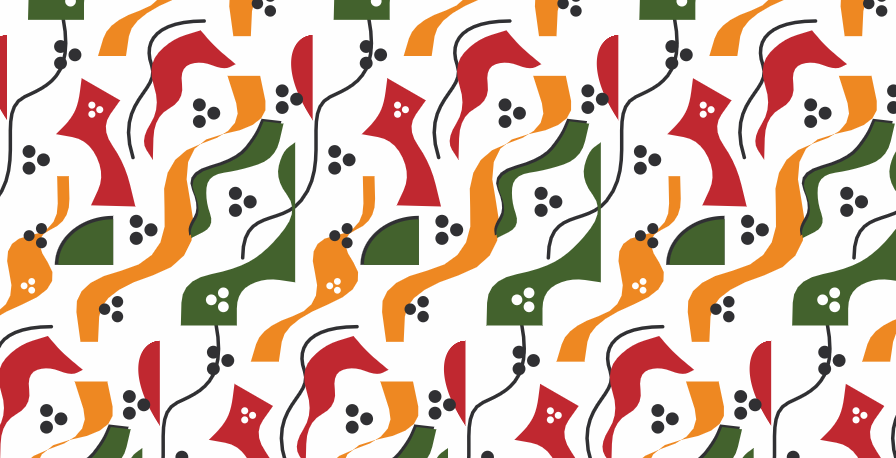
Reproduce this pattern procedurally as a Shadertoy shader.

```glsl
#define VIEW_WIDTH 768.0   // design units across the canvas
#define TILE 262.0         // repeat size; every row shifts by half of it
#define STEPS 5            // line pieces per outline segment
#define LINE_HALF 1.5
#define PAPER vec3(0.995)
#define ORANGE vec3(0.933, 0.535, 0.135)
#define RED vec3(0.753, 0.155, 0.19)
#define GREEN vec3(0.262, 0.385, 0.175)
#define BLACK vec3(0.19, 0.19, 0.2)

// Control points of closed curves; a doubled point makes a sharp corner
const vec2 VASE[16] = vec2[16](
    vec2(70, 67), vec2(70, 67), vec2(103, 86), vec2(103, 86), vec2(86, 110), vec2(107, 140),
    vec2(116, 177), vec2(116, 177), vec2(78, 176), vec2(78, 176), vec2(90, 150), vec2(76, 120),
    vec2(48, 115), vec2(48, 115), vec2(60, 103), vec2(67, 90));
const vec2 HOOK[16] = vec2[16](
    vec2(172, 26), vec2(172, 26), vec2(184, 40), vec2(202, 55), vec2(202, 55), vec2(192, 60),
    vec2(172, 52), vec2(154, 58), vec2(158, 86), vec2(132, 100), vec2(131, 137), vec2(131, 137),
    vec2(120, 120), vec2(138, 92), vec2(126, 56), vec2(146, 34));
const vec2 RIVER[16] = vec2[16](
    vec2(195, 65), vec2(195, 65), vec2(223, 65), vec2(223, 65), vec2(232, 108), vec2(150, 122),
    vec2(176, 222), vec2(86, 250), vec2(84, 293), vec2(84, 293), vec2(69, 293), vec2(69, 293),
    vec2(62, 242), vec2(146, 222), vec2(136, 134), vec2(210, 112));
const vec2 BOTTLE[16] = vec2[16](
    vec2(311, 151), vec2(311, 151), vec2(321, 151), vec2(321, 151), vec2(322, 190), vec2(288, 204),
    vec2(318, 246), vec2(244, 276), vec2(239, 310), vec2(239, 310), vec2(215, 310), vec2(215, 310),
    vec2(224, 280), vec2(278, 262), vec2(262, 206), vec2(312, 198));
const vec2 HILL[16] = vec2[16](
    vec2(253, 122), vec2(253, 122), vec2(253, 242), vec2(253, 242), vec2(226, 238), vec2(203, 250),
    vec2(203, 279), vec2(203, 279), vec2(155, 279), vec2(155, 279), vec2(156, 240), vec2(206, 230),
    vec2(232, 212), vec2(256, 180), vec2(236, 154), vec2(242, 130));
const vec2 LEAF[16] = vec2[16](
    vec2(226, 104), vec2(226, 104), vec2(243, 106), vec2(243, 106), vec2(236, 136), vec2(206, 146),
    vec2(178, 150), vec2(176, 172), vec2(184, 194), vec2(164, 204), vec2(164, 204),
    vec2(163, 196), vec2(173, 180), vec2(160, 150), vec2(204, 138), vec2(220, 118));

// Dot trios: centre, dot radius, facing; the last three are light
const vec4 TRIOS[11] = vec4[11](
    vec4(56, 47, 5.5, 1), vec4(175, 97, 5.5, 1), vec4(246, 85, 5.5, 1), vec4(29, 137, 5.5, 1),
    vec4(206, 173, 5.6, 1), vec4(121, 197, 5.6, 1), vec4(294, 202, 4.7, -1), vec4(97, 265, 4.9, -1),
    vec4(81, 94, 3, 1), vec4(287, 245, 2.9, -1), vec4(188, 257, 4.6, -1));

// Nearest copy of the half-shifted lattice around a centre
vec2 wrapTile(vec2 p, vec2 centre) {
    vec2 q = p - centre;
    q -= round(q.y / TILE) * vec2(0.5, 1.0) * TILE;
    q.x -= TILE * round(q.x / TILE);
    return q + centre;
}

// Quadratic B-spline segment around the middle control point
vec2 spline(vec2 a, vec2 b, vec2 c, float t) {
    return mix(mix(0.5 * (a + b), b, t), mix(b, 0.5 * (b + c), t), t);
}

float squaredToLine(vec2 p, vec2 a, vec2 b) {
    vec2 e = b - a, w = p - a;
    w -= e * clamp(dot(w, e) / max(dot(e, e), 1e-6), 0.0, 1.0);
    return dot(w, w);
}

float blob(vec2 p, vec2 c[16]) {
    vec2 lo = c[0], hi = c[0];
    for (int i = 1; i < 16; i++) { lo = min(lo, c[i]); hi = max(hi, c[i]); }
    p = wrapTile(p, 0.5 * (lo + hi));
    if (any(lessThan(p, lo - 4.0)) || any(greaterThan(p, hi + 4.0))) return 1e3;
    float d = 1e6, side = 1.0;
    vec2 a = 0.5 * (c[15] + c[0]);
    for (int i = 0; i < 16; i++)
        for (int k = 1; k <= STEPS; k++) {
            vec2 b = spline(c[(i + 15) % 16], c[i], c[(i + 1) % 16], float(k) / float(STEPS));
            d = min(d, squaredToLine(p, a, b));
            // Flip the side at each edge crossed by a horizontal ray
            if ((a.y > p.y) != (b.y > p.y) && p.x < a.x + (b.x - a.x) * (p.y - a.y) / (b.y - a.y))
                side = -side;
            a = b;
        }
    return side * sqrt(d);
}

// Line along a cubic curve
float stroke(vec2 p, vec2 a, vec2 b, vec2 c, vec2 d) {
    p = wrapTile(p, 0.5 * (a + d));
    float nearest = 1e6;
    vec2 last = a;
    for (int k = 1; k <= 12; k++) {
        float t = float(k) / 12.0, s = 1.0 - t;
        vec2 next = s * s * (s * a + 3.0 * t * b) + t * t * (3.0 * s * c + t * d);
        nearest = min(nearest, squaredToLine(p, last, next));
        last = next;
    }
    return sqrt(nearest) - LINE_HALF;
}

float dome(vec2 p, vec2 radii) {
    vec2 q = wrapTile(p, vec2(72, 206)) - vec2(97, 227);
    return max(max(q.x, q.y), (length(q / radii) - 1.0) * radii.y);
}

float sail(vec2 p) {
    vec2 q = wrapTile(p, vec2(258, 66)) - vec2(268, 30);
    float t = clamp(q.y / 73.0, 0.0, 1.0);
    return max(max(q.x, -q.x - 48.0 * sqrt(t) * (1.0 - t)), max(-q.y, q.y - 73.0));
}

float trio(vec2 p, vec4 s) {
    vec2 q = wrapTile(p, s.xy) - s.xy;
    q.x *= s.w;
    float d = 1e6;
    for (int k = 0; k < 3; k++) {
        float angle = float(k) * 2.0944;
        d = min(d, length(q - 1.5 * s.z * vec2(cos(angle), sin(angle))) - s.z);
    }
    return d;
}

void mainImage(out vec4 fragColor, in vec2 fragCoord) {
    float px = VIEW_WIDTH / iResolution.x;
    vec2 p = vec2(fragCoord.x, iResolution.y - fragCoord.y) * px;
    vec3 col = PAPER;
    #define PAINT(ink, d) col = mix(col, ink, clamp(0.5 - (d) / px, 0.0, 1.0))

    // Long thread, then the short line beside the hook
    float lines = stroke(p, vec2(316, 15), vec2(326, 66), vec2(302, 74), vec2(283, 83));
    lines = min(lines, stroke(p, vec2(283, 83), vec2(258, 95), vec2(284, 140), vec2(258, 172)));
    lines = min(lines, stroke(p, vec2(258, 172), vec2(240, 194), vec2(208, 178), vec2(208, 221)));
    lines = min(lines, stroke(p, vec2(175, 18), vec2(136, 18), vec2(122, 34), vec2(130, 56)));
    lines = min(lines, stroke(p, vec2(130, 56), vec2(138, 78), vec2(98, 86), vec2(114, 135)));
    PAINT(BLACK, lines);

    // Cut-out shapes, two with a dark rim
    PAINT(RED, blob(p, VASE));
    PAINT(RED, blob(p, HOOK));
    PAINT(RED, sail(p));
    PAINT(ORANGE, blob(p, RIVER));
    PAINT(ORANGE, blob(p, BOTTLE));
    PAINT(GREEN, blob(p, HILL));
    PAINT(BLACK, blob(p + vec2(1.8, 2.2), LEAF));
    PAINT(GREEN, blob(p, LEAF));
    PAINT(BLACK, dome(p, vec2(50, 42)));
    PAINT(GREEN, dome(p, vec2(47, 39)));

    // Dots
    for (int i = 0; i < 11; i++)
        PAINT((i < 8 ? BLACK : PAPER), trio(p, TRIOS[i]));

    fragColor = vec4(col, 1.0);
}
```
